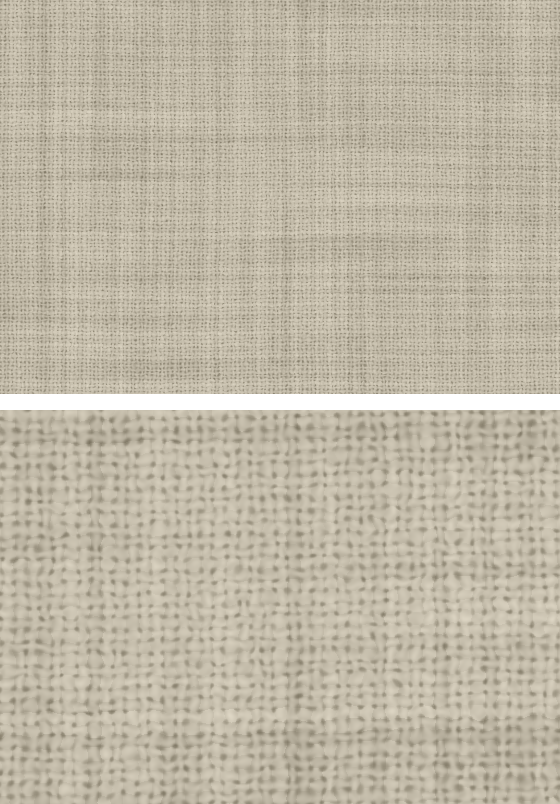
Top, the full canvas; bottom, a detail of the centre.
This texture is drawn by a Shadertoy shader. Its source:

```glsl
// Natural linen cloth: a fine plain weave with uneven, slubby threads.

const float TAU = 6.2831853;
const vec2 THREADS_PER_HEIGHT = vec2(95.0, 100.0);
const vec3 FLAX = vec3(0.762, 0.732, 0.662);
const vec3 GAP_SHADE = vec3(0.125, 0.125, 0.128);

float hash(vec2 p) {
    vec3 h = fract(vec3(p.xyx) * 0.1031);
    h += dot(h, h.yzx + 33.33);
    return fract((h.x + h.y) * h.z);
}

float cornerSlope(vec2 corner, vec2 offset) {
    float angle = TAU * hash(corner);
    return dot(vec2(cos(angle), sin(angle)), offset);
}

// Gradient noise, roughly -0.7 to 0.7
float gradientNoise(vec2 p) {
    vec2 i = floor(p);
    vec2 f = p - i;
    vec2 u = f * f * f * (f * (f * 6.0 - 15.0) + 10.0);
    vec2 e = vec2(1.0, 0.0);
    float low = mix(cornerSlope(i, f), cornerSlope(i + e.xy, f - e.xy), u.x);
    float high = mix(cornerSlope(i + e.yx, f - e.yx), cornerSlope(i + e.xx, f - e.xx), u.x);
    return mix(low, high, u.y);
}

// Thickness of one thread: broad bands, narrow slubs and its own constant
float threadSlub(float id, float along, float seed) {
    float bands = gradientNoise(vec2(id * 0.17 + seed, along * 0.8));
    float slubs = gradientNoise(vec2(id * 0.57 + seed, along * 1.7 + 17.0));
    float own = hash(vec2(id, seed)) - 0.5;
    return 0.38 * bands + 0.65 * slubs + 0.42 * own;
}

// Sideways wander of the threads, in thread widths: slow sway and short kinks
vec2 threadWander(vec2 q) {
    vec2 sway = vec2(gradientNoise(q * vec2(0.5, 0.22)),
                     gradientNoise(q * vec2(0.22, 0.5) + 61.0));
    vec2 kink = vec2(gradientNoise(q * 0.83 + 97.0), gradientNoise(q * 0.83 + 143.0));
    return 0.3 * sway + 0.36 * kink;
}

// 0 on the crown of a thread, 1 midway between two threads
vec2 edgeProfile(vec2 q) {
    return 0.5 - 0.5 * cos(TAU * q);
}

// Rounded hole between four threads; thick threads close it
float weaveHole(vec2 edge, float thickness) {
    float start = clamp(0.1 + 0.5 * thickness, -0.15, 0.7);
    return smoothstep(start, 1.05, edge.x * edge.y);
}

// Bead of the thread on top, falling off faster across than along
float beadHeight(vec2 edge, float warpOnTop) {
    float across = mix(edge.y, edge.x, warpOnTop);
    float along = mix(edge.x, edge.y, warpOnTop);
    return 0.5 - mix(across, along, 0.25);
}

void mainImage(out vec4 fragColor, in vec2 fragCoord) {
    vec2 p = fragCoord / iResolution.y;

    // Gentle pull of the whole cloth, then local wander
    vec2 pull = vec2(gradientNoise(p * 1.4 + 5.0), gradientNoise(p * 1.6 + 29.0));
    vec2 q = (p + 0.012 * pull) * THREADS_PER_HEIGHT + 200.0;
    q += threadWander(q);

    // Threads, centred on half-integers
    vec2 id = floor(q);
    float warpSlub = threadSlub(id.x, p.y, 11.0);
    float weftSlub = threadSlub(id.y, p.x, 73.0);
    float thickness = warpSlub + weftSlub;
    vec2 edge = edgeProfile(q - 0.5);

    // Holes of uneven depth, and rounded beads over and under
    float gap = weaveHole(edge, thickness);
    gap *= 0.95 + 1.1 * gradientNoise(q * 0.6 + 41.0);
    float relief = 0.06 * beadHeight(edge, mod(id.x + id.y, 2.0));

    // Pale streaks, soft patches and fibre grain
    float tone = relief + 0.055 * thickness;
    tone += 0.016 * gradientNoise(p * 5.0 + 13.0);
    tone += 0.06 * gradientNoise(q * 1.6);

    vec3 color = FLAX + tone - GAP_SHADE * gap;
    fragColor = vec4(clamp(color, 0.0, 1.0), 1.0);
}
```
